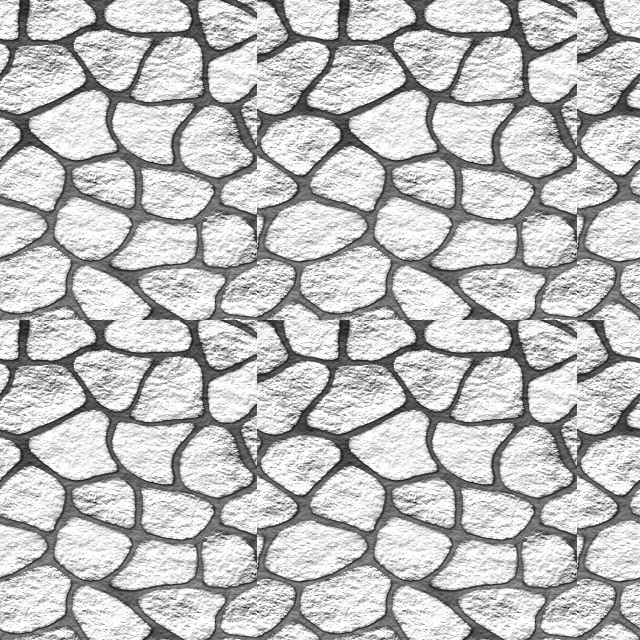
This texture map is drawn by a three.js fragment shader. Its source:

```glsl
// Black and white rubble stone wall: a two by two repeat with hard seams, curved mortar joints and rough stones.
#define REPEATS 2.0
#define SEAM vec2(0.401, 0.0)
#define STONES vec2(4.3, 5.8)
#define JITTER 0.66
#define JOINT 0.054
#define ROUNDING 0.16
#define BEND 0.13
#define RELIEF 3.3
#define STONE_WHITE 0.95
#define MORTAR_LOW 0.47
#define MORTAR_HIGH 0.31
#define SHADOW 0.10

varying vec2 vUv;

vec2 hash2(vec2 c) {
  vec3 q = fract(c.xyx * vec3(0.1031, 0.1030, 0.0973));
  q += dot(q, q.yzx + 33.33);
  return fract((q.xx + q.yz) * q.zy);
}

float valueNoise(vec2 p) {
  vec2 i = floor(p), f = fract(p);
  f = f * f * (3.0 - 2.0 * f);
  return mix(mix(hash2(i).x, hash2(i + vec2(1.0, 0.0)).x, f.x),
             mix(hash2(i + vec2(0.0, 1.0)).x, hash2(i + 1.0).x, f.x), f.y);
}

float layeredNoise(vec2 p) {
  float sum = 0.0, weight = 0.36;
  for (int i = 0; i < 5; i++) {
    sum += weight * valueNoise(p);
    p = p * 2.03 + 17.3;
    weight *= 0.7;
  }
  return sum;
}

// Layered sines turn straight joints into slow curves.
vec2 bend(vec2 p) {
  return p + BEND * (sin(p.yx * vec2(2.1, 1.7) + vec2(0.4, 2.2))
           + 0.45 * sin(p.yx * vec2(4.6, 5.1) + p * 1.3 + 1.1));
}

// Staggered, jittered centre of one stone.
vec2 stoneCentre(vec2 id) {
  vec2 stagger = vec2(0.5 * mod(id.y, 2.0) - 0.25, 0.0);
  return id + 0.5 + stagger + JITTER * (hash2(id + 41.0) - 0.5);
}

// Rounded distance to the nearest joint, with the owning stone and the way across.
float jointDistance(vec2 p, out vec2 stone, out vec2 across) {
  vec2 base = floor(p), own = vec2(0.0);
  float nearest = 100.0;
  for (int y = -2; y <= 2; y++) {
    for (int x = -2; x <= 2; x++) {
      vec2 id = base + vec2(float(x), float(y));
      vec2 r = stoneCentre(id) - p;
      float d = dot(r, r);
      if (d < nearest) { nearest = d; own = r; stone = id; }
    }
  }
  float edge = 4.0, closest = 4.0;
  across = vec2(0.0, 1.0);
  for (int y = -2; y <= 2; y++) {
    for (int x = -2; x <= 2; x++) {
      vec2 id = base + vec2(float(x), float(y));
      vec2 r = stoneCentre(id) - p;
      vec2 gap = r - own;
      if (dot(gap, gap) > 0.0001) {
        vec2 way = normalize(gap);
        float d = dot(0.5 * (r + own), way);
        if (d < closest) { closest = d; across = way; }
        float h = max(ROUNDING - abs(edge - d), 0.0) / ROUNDING;
        edge = min(edge, d) - h * h * ROUNDING * 0.25;
      }
    }
  }
  return edge;
}

void main() {
  vec2 tile = fract((vUv - SEAM) * REPEATS);
  vec2 stone, across;
  float edge = jointDistance(bend(tile * STONES), stone, across);

  // Rough stone face, lit from the upper left.
  vec2 face = mat2(0.96, 0.28, -0.28, 0.96) * tile * vec2(13.0, 19.0);
  float rough = layeredNoise(face);
  float slope = rough - layeredNoise(face + vec2(-0.035, 0.07));
  float patchy = valueNoise(tile * vec2(8.0, 11.0) + hash2(stone) * 5.0);
  float shade = STONE_WHITE + slope * RELIEF * (0.65 + 0.8 * patchy);
  shade -= 0.16 * smoothstep(0.55, 0.95, patchy) + 0.04 * hash2(stone + 9.0).y;

  // Worn, ragged rims with a thin grey edge.
  float wear = valueNoise(tile * 7.0 + 3.0);
  float width = JOINT * (0.75 + 0.5 * wear);
  edge += (rough - 0.5) * 0.06;
  shade -= 0.22 * (1.0 - smoothstep(width, width + 0.05, edge));
  shade = clamp(shade, 0.12, 0.99);

  // Mortar darkens upward and sinks into shadow beneath each stone.
  float mortar = mix(MORTAR_LOW, MORTAR_HIGH, smoothstep(0.25, 0.9, tile.y));
  mortar += slope * 1.1 - 0.12 * smoothstep(0.6, 0.9, wear);
  float under = 0.55 + 0.45 * dot(across, vec2(0.45, -0.89));
  float rim = smoothstep(0.15, 0.95, max(edge, 0.0) / width);
  mortar = mix(mortar, SHADOW, rim * under);

  float onStone = smoothstep(width - 0.012, width + 0.012, edge);
  gl_FragColor = vec4(vec3(mix(max(mortar, 0.06), shade, onStone)), 1.0);
}
```
